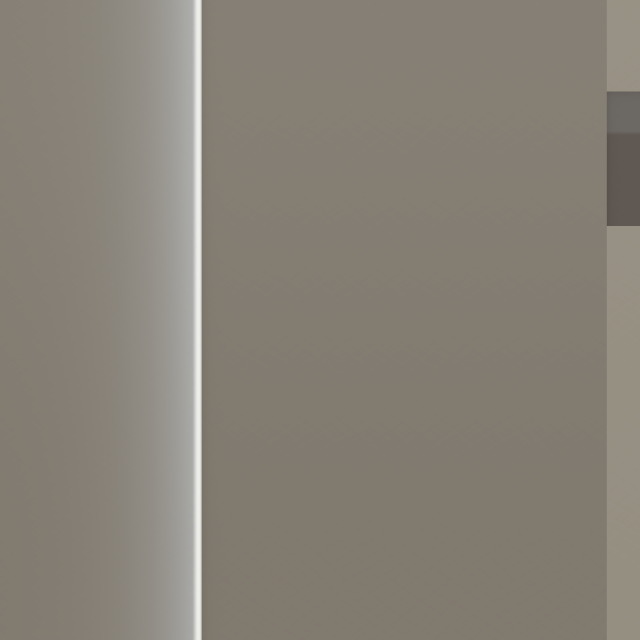
Write a WebGL 1 fragment shader that draws this background.

```glsl
precision highp float;
// Taupe wall panels with a vertical light slit, its soft cool glow and a dark niche at the right.

#define SLIT_EDGE 0.315
#define SLIT_WIDTH 0.0095
#define GLOW_REACH 0.075
#define SIDE_EDGE 0.948
#define NICHE_BOTTOM 0.647
#define NICHE_TOP 0.857
#define NICHE_SHELF 0.792
#define WEAVE_AMOUNT 0.002

uniform vec2 u_resolution;

const vec3 WALL_LOW = vec3(0.505, 0.477, 0.435);
const vec3 WALL_HIGH = vec3(0.524, 0.499, 0.458);
const vec3 GLOW_TINT = vec3(0.165, 0.195, 0.230);
const vec3 SLIT_LIGHT = vec3(0.930, 0.930, 0.915);
const vec3 SIDE_WALL = vec3(0.590, 0.565, 0.515);
const vec3 NICHE_DARK = vec3(0.375, 0.347, 0.325);
const vec3 NICHE_GREY = vec3(0.425, 0.408, 0.390);

// Antialiased step, one pixel wide
float edge(float at, float x) {
    float halfPixel = 0.5 / u_resolution.x;
    return smoothstep(at - halfPixel, at + halfPixel, x);
}

// Fades from 1 to 0 over a reach; distances below zero count as zero
float fade(float dist, float reach) {
    return exp(-max(dist, 0.0) / reach);
}

// Faint woven texture from layered sines
float weave(vec2 p) {
    float sum = 0.0;
    vec2 freq = vec2(190.0, 260.0);
    for (int i = 0; i < 3; i++) {
        sum += sin(p.x * freq.x + 2.0 * sin(p.y * 31.0))
             * sin(p.y * freq.y + 2.0 * sin(p.x * 23.0));
        freq *= 1.63;
    }
    return sum / 3.0;
}

// Left panel: glow builds up toward the bright slit
vec3 litPanel(vec3 wall, vec2 p) {
    float slitStart = SLIT_EDGE - SLIT_WIDTH;
    vec3 color = wall + GLOW_TINT * fade(slitStart - p.x, GLOW_REACH);
    float slit = smoothstep(slitStart - 0.006, slitStart + 0.004, p.x);
    float falloff = 1.0 - 0.12 * smoothstep(SLIT_EDGE - 0.004, SLIT_EDGE, p.x);
    return mix(color, SLIT_LIGHT * falloff, slit);
}

// Right strip: pale wall with a recessed two-tone niche
vec3 sideStrip(vec2 p) {
    vec3 wall = SIDE_WALL + 0.012 * (p.y - 0.5);
    float shelf = smoothstep(NICHE_SHELF - 0.004, NICHE_SHELF + 0.004, p.y);
    vec3 niche = mix(NICHE_DARK, NICHE_GREY, shelf);
    niche -= 0.03 * fade(p.x - SIDE_EDGE, 0.006);
    niche -= 0.03 * fade(NICHE_TOP - p.y, 0.006);
    float inside = edge(NICHE_BOTTOM, p.y) * (1.0 - edge(NICHE_TOP, p.y));
    return mix(wall, niche, inside);
}

void main() {
    vec2 p = gl_FragCoord.xy / u_resolution;

    // Plain wall, slightly lighter at the top
    vec3 wall = mix(WALL_LOW, WALL_HIGH, smoothstep(0.1, 1.0, p.y));

    // Middle panel, with a thin shadow beside the slit
    vec3 color = wall - 0.035 * fade(p.x - SLIT_EDGE, 0.008);

    // Join the three vertical parts
    color = mix(litPanel(wall, p), color, edge(SLIT_EDGE, p.x));
    color = mix(color, sideStrip(p), edge(SIDE_EDGE, p.x));

    color += WEAVE_AMOUNT * weave(p);
    gl_FragColor = vec4(clamp(color, 0.0, 1.0), 1.0);
}
```
